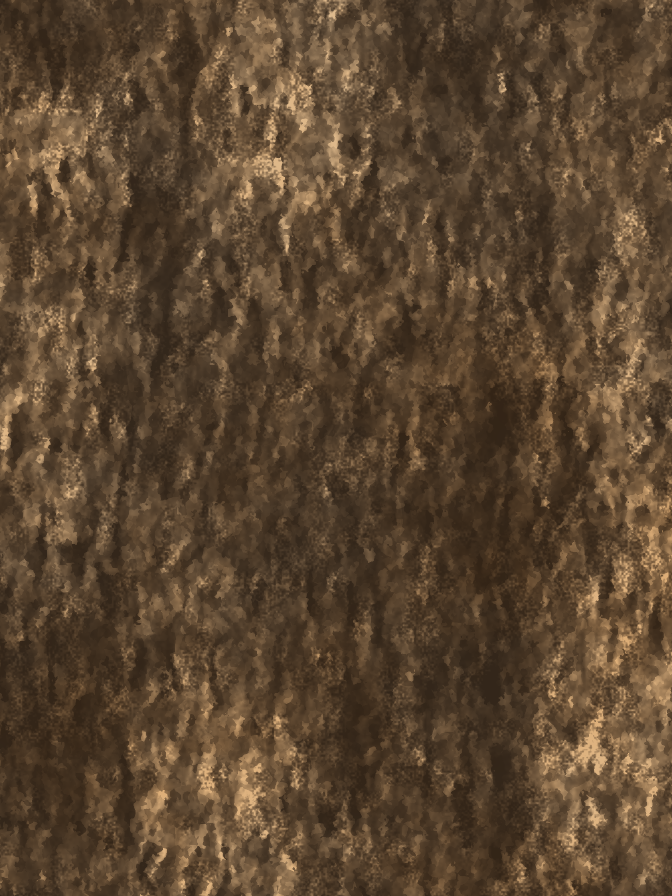
Give the GLSL for this texture, as a Shadertoy shader.

```glsl
// Weathered brown tree bark: daubed flakes, upright ridges and short dark cracks.

float hash(vec2 p) {
    vec3 q = fract(p.xyx * vec3(0.1031, 0.1030, 0.0973));
    q += dot(q, q.yzx + 33.33);
    return fract((q.x + q.y) * q.z);
}

// Smooth value noise from -1 to 1
float noise(vec2 p) {
    vec2 i = floor(p), f = fract(p);
    f = f * f * (3.0 - 2.0 * f);
    float low = mix(hash(i), hash(i + vec2(1, 0)), f.x);
    float high = mix(hash(i + vec2(0, 1)), hash(i + vec2(1, 1)), f.x);
    return 2.0 * mix(low, high, f.y) - 1.0;
}

float fbm(vec2 p) {
    float sum = 0.0, amp = 0.6;
    for (int i = 0; i < 4; i++) {
        sum += amp * noise(p);
        p = p * 2.03 + 17.3;
        amp *= 0.55;
    }
    return sum;
}

float blob(vec2 p, vec2 centre, vec2 size) {
    vec2 d = (p - centre) / size;
    return exp(-dot(d, d));
}

// Broad sunlit and shaded areas of the trunk
float shading(vec2 p) {
    p += 0.035 * vec2(fbm(p * vec2(14, 8)), fbm(p * vec2(12, 9) + 31.0));
    float light = blob(p, vec2(0.40, 1.15), vec2(0.15, 0.24))
                + 1.1 * blob(p, vec2(0.91, 0.25), vec2(0.13, 0.27))
                + 1.2 * blob(p, vec2(0.33, 0.17), vec2(0.13, 0.20))
                + 1.1 * blob(p, vec2(0.06, 1.10), vec2(0.10, 0.10))
                + 0.9 * blob(p, vec2(0.73, 0.93), vec2(0.06, 0.05))
                + 0.7 * blob(p, vec2(0.92, 0.75), vec2(0.10, 0.25))
                + 0.6 * blob(p, vec2(0.05, 0.68), vec2(0.09, 0.20));
    float shade = blob(p, vec2(0.24, 0.90), vec2(0.05, 0.35))
                + 1.2 * blob(p, vec2(0.73, 0.43), vec2(0.06, 0.42))
                + blob(p, vec2(0.07, 0.27), vec2(0.12, 0.19))
                + blob(p, vec2(0.06, 1.28), vec2(0.12, 0.07))
                + 0.6 * blob(p, vec2(0.53, 0.42), vec2(0.17, 0.25))
                + 0.8 * blob(p, vec2(0.66, 1.20), vec2(0.08, 0.20));
    return light - shade;
}

float ridges(vec2 p) {
    return noise(p * vec2(52, 23)) + 0.6 * noise(p * vec2(105, 58) + 9.0);
}

// Upright spindles, 1 inside
float cracks(vec2 p) {
    return smoothstep(0.30, 0.58, noise(p * vec2(50, 16) + 5.0) + 0.15 * noise(p * 110.0));
}

// Brightness in standard deviations about the mean
float tone(vec2 p) {
    vec2 w = p + 0.010 * vec2(noise(p * vec2(34, 28)), noise(p * vec2(28, 18) + 40.0));
    float height = ridges(w);
    float relief = height - ridges(w + vec2(0.006, -0.004));
    float plate = 2.0 * smoothstep(-0.7, 0.7, height) - 1.0;
    float crackMask = smoothstep(-0.5, 0.3, noise(p * vec2(20, 11) + 70.0));
    float litEdge = cracks(w + vec2(0.010, -0.003));
    return 1.2 * shading(p) + 0.55 * fbm(p * vec2(11, 9) + 3.0) + 0.6 * plate
         + 0.9 * relief + crackMask * (0.6 * litEdge - 1.9 * cracks(w));
}

// Centre of the ragged flake that holds p, with a random value in z
vec3 flake(vec2 p) {
    vec2 grid = vec2(120, 82);
    vec2 ragged = p + 0.0045 * vec2(noise(p * 220.0), noise(p * 220.0 + 50.0));
    vec2 q = ragged * grid, cell = floor(q);
    vec3 best = vec3(0);
    float nearest = 9.0;
    for (int y = -1; y <= 1; y++)
    for (int x = -1; x <= 1; x++) {
        vec2 id = cell + vec2(x, y);
        vec2 centre = id + vec2(hash(id + 11.0), hash(id + 57.0));
        float d = length(q - centre);
        if (d < nearest) {
            nearest = d;
            best = vec3(centre / grid, hash(id + 91.0));
        }
    }
    return best;
}

vec3 bark(vec2 p) {
    vec3 daub = flake(p);
    float speckle = noise(p * 340.0) * smoothstep(-0.1, 0.5, noise(p * vec2(36, 28) + 80.0));
    float z = 0.6 * tone(daub.xy) + 0.4 * tone(p);
    z += 1.0 * (daub.z - 0.5) + 1.0 * speckle + 0.25 * noise(p * 190.0) + 0.12;
    z = clamp(z, -2.3, 2.6);
    z += 0.12 * (z * z - 1.0);

    // Bright flakes are greyer, and rusty stains drift over the trunk
    float rust = fbm(p * 4.0 + 23.0) + 0.4 * noise(p * 45.0) + 0.35 - 0.5 * p.y;
    vec3 hue = vec3(1.0, 0.764, 0.525) + z * vec3(0, 0.014, 0.018) - rust * vec3(0, 0.03, 0.055);
    return 0.335 * exp(0.29 * z) * hue;
}

void mainImage(out vec4 fragColor, in vec2 fragCoord) {
    // Four samples per pixel soften the flake edges
    vec3 color = vec3(0);
    for (int i = 0; i < 4; i++) {
        vec2 offset = vec2(i % 2, i / 2) * 0.5 - 0.25;
        color += bark((fragCoord + offset) / iResolution.x);
    }
    fragColor = vec4(color / 4.0, 1.0);
}
```
